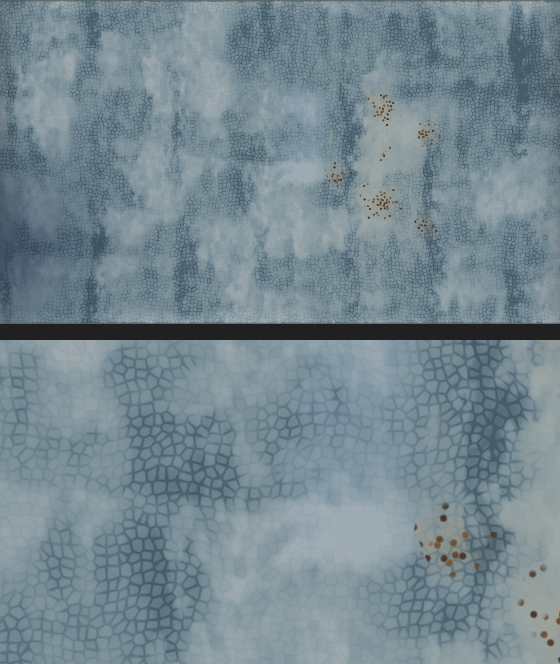
Top: the whole. Bottom: its middle third, enlarged.
A Shadertoy shader for this texture:

```glsl
// Weathered blue-grey paint: brushed patches and vertical dark grooves over a
// crackled ground, with a warm worn area carrying clusters of rust specks.
// All noise is cellular: blended cells make patches, cell borders make cracks.

vec2 hash2(vec2 p) {
    p = vec2(dot(p, vec2(127.1, 311.7)), dot(p, vec2(269.5, 183.3)));
    return fract(sin(p) * 43758.545);
}

// Soft cellular noise: random cell values blended by distance, 0 to 1
float blotch(vec2 p) {
    vec2 cell = floor(p), f = fract(p);
    float sum = 0.0, total = 0.0;
    for (int j = -1; j <= 1; j++)
    for (int i = -1; i <= 1; i++) {
        vec2 g = vec2(i, j);
        vec2 d = g + hash2(cell + g) - f;
        float w = exp(-6.0 * dot(d, d));
        sum += w * hash2(cell + g + 57.0).x;
        total += w;
    }
    return sum / total;
}

// Cell pattern: x = distance to point, y = gap to next point, z = cell id
vec3 flakes(vec2 p) {
    vec2 cell = floor(p), f = fract(p);
    float near = 9.0, next = 9.0, id = 0.0;
    for (int j = -1; j <= 1; j++)
    for (int i = -1; i <= 1; i++) {
        vec2 g = vec2(i, j);
        vec2 h = hash2(cell + g);
        float d = length(g + 0.15 + 0.7 * h - f);
        if (d < near) { next = near; near = d; id = fract(h.x * 7.0 + h.y * 13.0); }
        else next = min(next, d);
    }
    return vec3(near, next - near, id);
}

// Soft-edged ellipse
float glow(vec2 p, vec2 centre, vec2 size) {
    vec2 d = (p - centre) / size;
    return exp(-dot(d, d));
}

// Soft-edged box
float slab(vec2 p, vec2 centre, vec2 halfSize, float blur) {
    vec2 d = abs(p - centre) - halfSize;
    return 1.0 - smoothstep(-blur, blur, max(d.x, d.y));
}

// Wavering dark streaks, crisp on the left and fading to the right
float grooves(vec2 p) {
    float k = (p.x - 0.02) / 0.26;
    float id = floor(k + 0.5);
    float s = (k - id) * 0.26 + 0.012 * sin(p.y * 5.0 + id * 2.3) + 0.004 * sin(p.y * 23.0 + id);
    float profile = smoothstep(-0.014, 0.002, s) * (1.0 - smoothstep(0.004, 0.05, s));
    return profile * smoothstep(0.2, 0.6, blotch(vec2(id * 7.3, p.y * 5.0)));
}

void mainImage(out vec4 fragColor, in vec2 fragCoord) {
    vec2 p = fragCoord / iResolution.y;
    float right = iResolution.x / iResolution.y;

    // Frayed coordinates roughen every brushed edge
    float fray = blotch(p * vec2(75.0, 50.0)) - 0.5;
    float scuff = blotch(p * vec2(34.0, 12.0)) - 0.5;
    vec2 q = p + 0.03 * vec2(fray, scuff) + 0.006 * sin(p.yx * 19.0 + 2.0 * sin(p * 11.0));

    // Brushed patches: vertical, horizontal and broad strokes
    float strokes = 0.42 * blotch(q * vec2(9.0, 2.5))
                  + 0.26 * blotch(q * vec2(4.0, 20.0) + 31.0)
                  + 0.32 * blotch(q * vec2(7.0, 6.0) + 73.0);
    float tone = 0.42 + 0.46 * smoothstep(0.3, 0.68, strokes) + 0.28 * scuff + 0.22 * fray;

    // Large dark and pale areas
    float warm = glow(q, vec2(1.18, 0.42), vec2(0.16, 0.30));
    float pale = slab(q, vec2(0.94, 0.58), vec2(0.065, 0.14), 0.02);
    tone -= 0.38 * grooves(q);
    tone -= 0.30 * slab(q, vec2(1.47, 0.81), vec2(0.25, 0.13), 0.06);
    tone -= 0.16 * slab(q, vec2(0.77, 0.62), vec2(0.05, 0.32), 0.03);
    tone += 0.22 * warm + 0.22 * pale;

    // Crackle, strongest on dark ground and along the top and bottom
    float rim = 1.0 - smoothstep(0.01, 0.05, min(p.y, 1.0 - p.y) + 0.03 * scuff);
    vec3 flake = flakes(p * 85.0 + 0.4 * sin(p.yx * 40.0));
    float crack = 1.0 - smoothstep(0.03, 0.38, flake.y);
    float cracked = 0.2 + 0.8 * max(1.0 - smoothstep(0.35, 0.75, tone), 0.7 * rim);
    tone += 0.12 * rim + cracked * (0.13 - 0.36 * crack) + 0.10 * (flake.z - 0.5);
    tone = clamp(tone, 0.0, 1.08);

    // Paint colour
    vec3 col = mix(vec3(0.28, 0.36, 0.41), vec3(0.60, 0.65, 0.67), tone);
    col += vec3(0.0, 0.02, 0.026) * 4.0 * tone * (1.0 - tone);
    col = mix(col, vec3(0.59, 0.63, 0.61), 0.55 * warm * smoothstep(0.4, 0.8, tone));
    col += vec3(0.0, 0.008, 0.025) * pale;

    // Rust clusters zigzag down the warm area
    float rust = 0.0;
    for (int i = 0; i < 6; i++) {
        float turn = 1.5708 * float(i);
        vec2 centre = vec2(1.18 + 0.14 * sin(turn), 0.66 - 0.07 * float(i));
        rust = max(rust, glow(q, centre, vec2(0.028 + 0.016 * cos(turn))));
    }
    vec3 grit = flakes(p * 100.0 + 9.0);
    float speck = (1.0 - smoothstep(0.2, 0.5, grit.x)) * smoothstep(0.0, 0.1, 0.75 * rust - grit.z);
    col = mix(col, vec3(0.62, 0.58, 0.49), 0.45 * rust);
    col = mix(col, mix(vec3(0.25, 0.17, 0.12), vec3(0.50, 0.34, 0.20), fract(grit.z * 9.0)), 0.9 * speck);

    // Shadow at lower left, dim sides and a thin grimy border
    float shadow = glow(p, vec2(-0.04, 0.24), vec2(0.30, 0.26));
    col *= 1.0 - shadow * vec3(0.46, 0.40, 0.31);
    col *= 1.0 - 0.15 * exp(-30.0 * min(p.x, right - p.x));
    float border = 1.0 - smoothstep(0.002, 0.007, min(p.y, 1.0 - p.y) + 0.004 * fray);
    col = mix(col, vec3(0.33, 0.36, 0.36), 0.75 * border);

    fragColor = vec4(col, 1.0);
}
```
